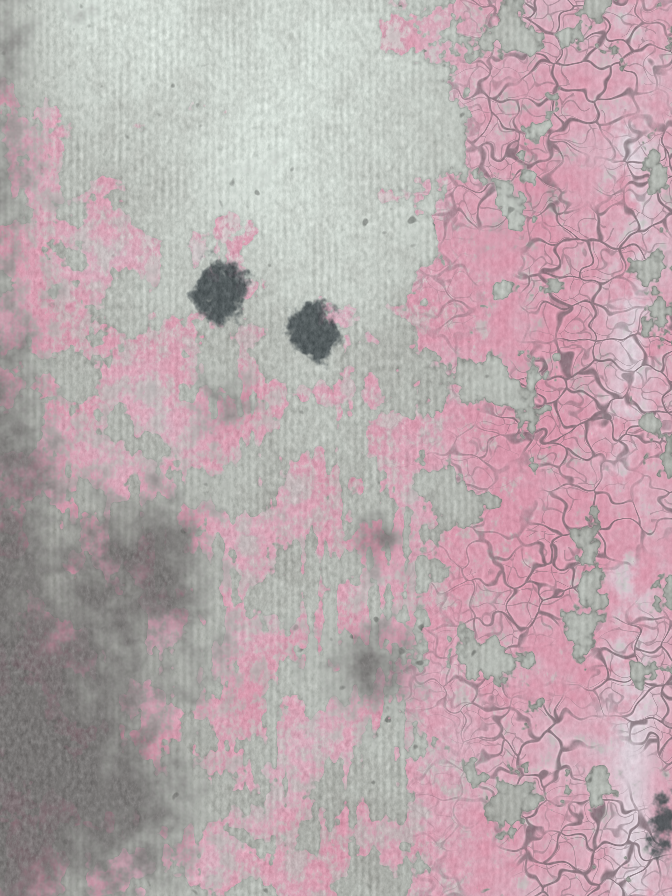
Give the GLSL for this texture, as a Shadertoy shader.

```glsl
// Weathered pink paint flaking off ribbed concrete, with grime and mould.
// A biased gradient-noise field decides where paint survives; Voronoi borders
// crack it on the right, and stretched noise streaks it in the middle.
#define CONCRETE_LIGHT vec3(0.82, 0.85, 0.825)
#define CONCRETE_DARK  vec3(0.62, 0.62, 0.60)
#define PAINT          vec3(0.845, 0.60, 0.675)
#define PAINT_PALE     vec3(0.84, 0.75, 0.79)
#define CHALK          vec3(0.87, 0.84, 0.87)
#define CRACK          vec3(0.46, 0.40, 0.43)
#define GRIME          vec3(0.42, 0.405, 0.405)
#define MOULD          vec3(0.29, 0.32, 0.33)
#define RIBS           125.0
#define CRACK_CELLS    vec2(24.0, 29.0)
#define GRAIN          0.10

vec2 hash2(vec2 p) {
    vec3 q = fract(p.xyx * vec3(0.1031, 0.1030, 0.0973));
    q += dot(q, q.yzx + 33.33);
    return fract((q.xx + q.yz) * q.zy);
}

float corner(vec2 cell, vec2 f, vec2 o) {
    return dot(hash2(cell + o) * 2.0 - 1.0, f - o);
}

// Gradient noise, roughly -1 to 1
float gnoise(vec2 p) {
    vec2 i = floor(p), f = p - i;
    vec2 s = f * f * f * (f * (f * 6.0 - 15.0) + 10.0);
    float low = mix(corner(i, f, vec2(0, 0)), corner(i, f, vec2(1, 0)), s.x);
    float high = mix(corner(i, f, vec2(0, 1)), corner(i, f, vec2(1, 1)), s.x);
    return 1.5 * mix(low, high, s.y);
}

float fbm(vec2 p, int octaves) {
    float sum = 0.0, amp = 1.0;
    for (int i = 0; i < octaves; i++) {
        sum += amp * gnoise(p);
        p = mat2(1.6, 1.2, -1.2, 1.6) * p + 17.3;
        amp *= 0.58;
    }
    return sum;
}

// Gap between the nearest two cell points: zero on cell borders
float borderGap(vec2 p) {
    vec2 i = floor(p), f = p - i;
    float near = 9.0, second = 9.0;
    for (int y = -1; y <= 1; y++)
    for (int x = -1; x <= 1; x++) {
        vec2 o = vec2(x, y);
        float d = length(o + 0.1 + 0.8 * hash2(i + o) - f);
        second = min(second, max(near, d));
        near = min(near, d);
    }
    return second - near;
}

float blob(vec2 p, vec2 centre, vec2 radius) {
    vec2 d = (p - centre) / radius;
    return exp(-dot(d, d));
}

void mainImage(out vec4 fragColor, in vec2 fragCoord) {
    vec2 p = fragCoord / iResolution.y;
    float broad = fbm(p * 6.0 + 3.0, 4);
    float fine = fbm(p * vec2(190.0, 130.0), 3);
    float mottle = fbm(p * 38.0 + 9.0, 4);

    // Zones of the slab
    float bare = max(blob(p, vec2(0.33, 0.88), vec2(0.18, 0.25)),
                     blob(p, vec2(0.17, 0.99), vec2(0.16, 0.15)));
    float right = smoothstep(0.40, 0.60, p.x + 0.03 * broad);
    float leftBand = blob(p, vec2(0.15, 0.63), vec2(0.16, 0.18));
    float streaky = blob(p, vec2(0.34, 0.30), vec2(0.22, 0.34));
    float lowLeft = blob(p, vec2(0.09, 0.20), vec2(0.15, 0.28));

    // Ribbed concrete
    float tone = 0.42 + 0.6 * bare + 0.25 * broad + 0.13 * mottle;
    vec3 color = mix(CONCRETE_DARK, CONCRETE_LIGHT, clamp(tone, 0.0, 1.1));
    float rib = sin(6.2832 * (RIBS * p.x + 0.4 * gnoise(p * vec2(9.0, 4.0))));
    float ribDepth = 0.022 + 0.022 * gnoise(p * vec2(40.0, 12.0));
    color += rib * ribDepth;
    float pits = smoothstep(0.62, 0.9, gnoise(p * 75.0) + 0.25 * broad);
    color *= 1.0 - 0.28 * pits;

    // Surviving paint
    float streak = gnoise(vec2(p.x * 105.0, p.y * 8.0));
    float cover = fbm(p * 13.0 + 40.0, 5) + 0.12 * mottle
                + 0.02 + 0.42 * right + 0.34 * leftBand - 1.25 * bare * (1.0 - right)
                - 0.20 * lowLeft + streak * (0.12 + 0.50 * streaky);
    float mask = smoothstep(-0.05, 0.05, cover);
    float rim = exp(-abs(cover + 0.04) / 0.07);
    color *= 1.0 - rim * (0.07 + 0.17 * right);

    float fade = 0.42 + 0.35 * fbm(p * 9.0 + 70.0, 3) + 0.30 * mottle
               - 0.35 * blob(p, vec2(0.60, 0.52), vec2(0.13, 0.25));
    vec3 paint = mix(PAINT, PAINT_PALE, clamp(fade, 0.0, 1.0));
    float chalk = blob(p, vec2(0.705, p.y), vec2(0.028, 1.0));
    paint = mix(paint, CHALK, 0.85 * chalk * smoothstep(-0.5, 0.3, broad + mottle * 0.5));
    paint += 0.4 * rib * ribDepth;
    float wear = smoothstep(-0.1, 0.7, mottle + 0.5 * fine + 0.25 - 0.65 * right);
    color = mix(color, paint, mask * (1.0 - 0.60 * wear));

    // Cracks in the thick paint, with lifted pale lips
    vec2 warp = 0.45 * vec2(gnoise(p * 42.0), gnoise(p * 42.0 + 31.0));
    float gap = borderGap(p * CRACK_CELLS + warp);
    float hair = borderGap(p * CRACK_CELLS * 1.9 + 2.0 * warp);
    float width = 0.10 + 0.08 * gnoise(p * 20.0 + 5.0);
    float cracked = mask * right * smoothstep(-0.5, 0.15, gnoise(p * 10.0 + 8.0) + 0.2 * mottle);
    color += 0.045 * cracked * (1.0 - smoothstep(width, width + 0.15, gap));
    float crack = 1.0 - smoothstep(0.3 * width, width + 0.03, gap);
    crack = max(crack, 0.5 * (1.0 - smoothstep(0.03, 0.13, hair)) * step(0.0, broad + 0.4));
    color = mix(color, CRACK, 0.78 * cracked * crack);

    // Grime on the lower left, the left edge and in scattered stains
    float stain = 0.95 * lowLeft + 0.55 * blob(p, vec2(0.0, p.y), vec2(0.06, 1.0))
                + 0.65 * blob(p, vec2(0.423, 0.398), vec2(0.038))
                + 0.55 * blob(p, vec2(0.414, 0.258), vec2(0.048))
                + 0.50 * blob(p, vec2(0.26, 0.56), vec2(0.045))
                + 0.55 * blob(p, vec2(0.16, 0.38), vec2(0.07));
    float grime = smoothstep(0.2, 1.1, stain + 0.38 * broad + 0.28 * mottle + 0.15 * fine);
    color = mix(color, GRIME, 0.82 * grime);

    // Black mould patches
    float mould = max(blob(p, vec2(0.247, 0.675), vec2(0.034, 0.042)),
                      blob(p, vec2(0.35, 0.63), vec2(0.040, 0.042)));
    mould = max(mould, 0.8 * blob(p, vec2(0.74, 0.08), vec2(0.022, 0.05)));
    mould = smoothstep(0.42, 0.72, mould + 0.32 * mottle * smoothstep(0.0, 0.3, mould));
    color = mix(color, MOULD, 0.9 * mould);

    color += GRAIN * fine * (0.75 - 0.3 * right);
    fragColor = vec4(clamp(color, 0.0, 1.0), 1.0);
}
```
